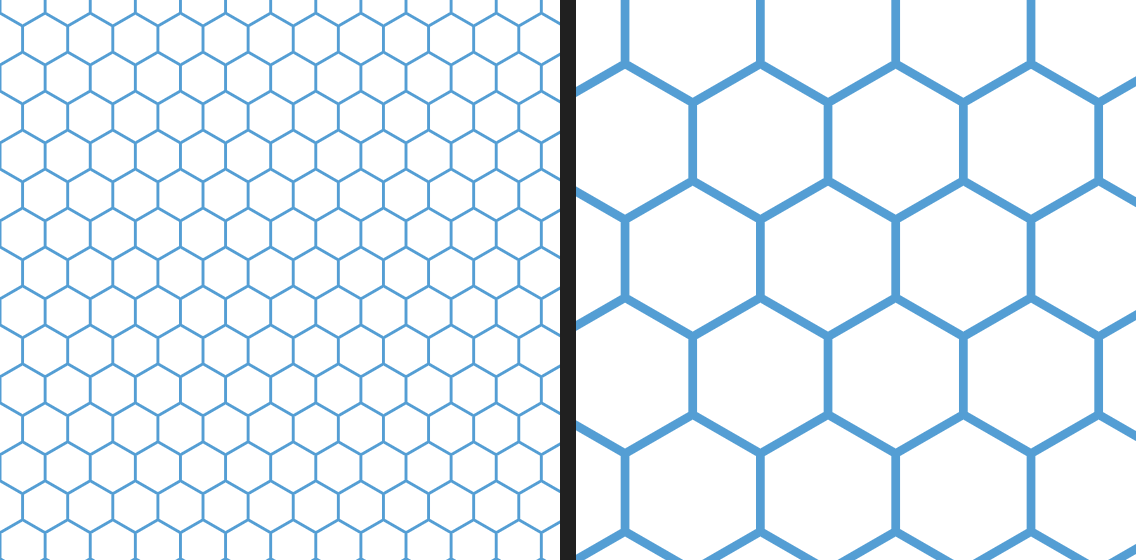
Left: the whole. Right: its middle third, enlarged.
Give the GLSL for this pattern, as a WebGL 1 fragment shader.

```glsl
precision highp float;

uniform vec2 u_resolution;

// Lengths are fractions of the canvas side
#define COLUMN_PITCH 0.08055
#define ROW_PITCH 0.0696
#define ANCHOR vec2(0.0806, 0.0951)
#define LINE_WIDTH 0.0052
#define LINE_COLOR vec3(0.33, 0.62, 0.83)
#define GROUND_COLOR vec3(1.0)

const float SQRT3 = 1.7320508;

// Offset from the nearest hexagon centre, for hexagons one unit wide
vec2 hexOffset(vec2 p) {
  vec2 period = vec2(1.0, SQRT3);
  vec2 evenRow = mod(p + 0.5 * period, period) - 0.5 * period;
  vec2 oddRow = mod(p, period) - 0.5 * period;
  return dot(evenRow, evenRow) < dot(oddRow, oddRow) ? evenRow : oddRow;
}

// Distance from a point inside a pointy-topped hexagon to its border
float hexBorderDistance(vec2 offset) {
  vec2 q = abs(offset);
  return 0.5 - max(q.x, dot(q, vec2(0.5, 0.5 * SQRT3)));
}

void main() {
  float side = min(u_resolution.x, u_resolution.y);
  vec2 uv = gl_FragCoord.xy / side;

  // Rows of a regular unit hexagon grid lie sqrt(3)/2 apart
  vec2 gridScale = vec2(1.0 / COLUMN_PITCH, 0.5 * SQRT3 / ROW_PITCH);
  vec2 offset = hexOffset((uv - ANCHOR) * gridScale);
  float borderDistance = hexBorderDistance(offset) * COLUMN_PITCH;

  // Line coverage, smoothed over one pixel
  float coverage = clamp((0.5 * LINE_WIDTH - borderDistance) * side + 0.5, 0.0, 1.0);
  gl_FragColor = vec4(mix(GROUND_COLOR, LINE_COLOR, coverage), 1.0);
}
```
